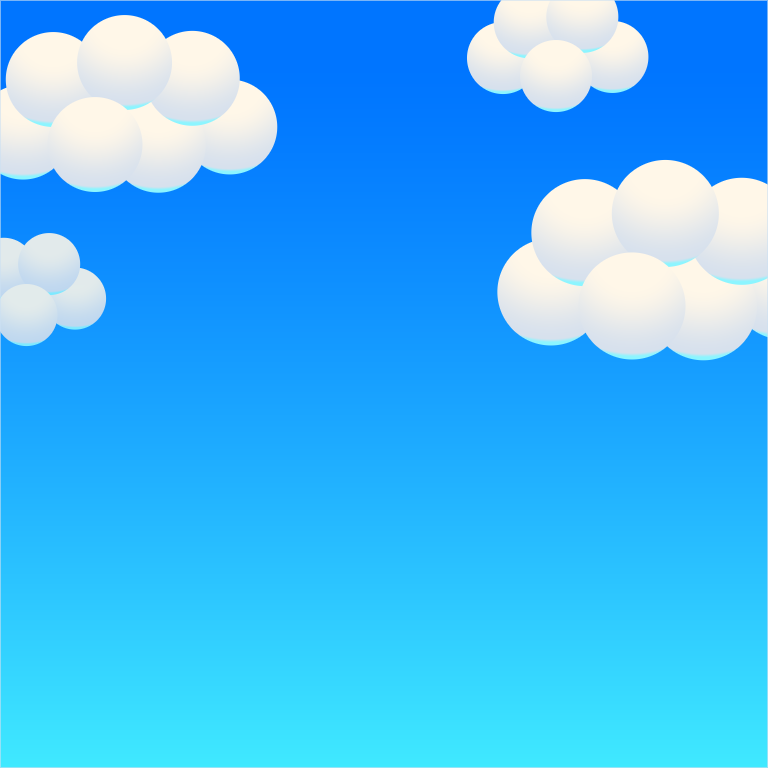
Reproduce this background procedurally as a WebGL 2 fragment shader.

```glsl
#version 300 es
precision highp float;

uniform vec2 u_resolution;
out vec4 fragColor;

#define SKY_TOP vec3(0.0, 0.46, 1.0)
#define SKY_BOTTOM vec3(0.25, 0.915, 1.0)
#define SKY_START 0.91
#define SKY_CURVE 1.25
#define CREAM vec3(1.0, 0.968, 0.91)
#define SHADE vec3(0.84, 0.88, 0.93)
#define RIM vec3(0.55, 0.96, 1.0)
#define FRAME_COLOR vec3(0.8, 0.88, 0.95)
#define FRAME_WIDTH 0.0013
#define HAZE_OPACITY 0.88

// Puff centres in puff radii, measured from the front puff, back to front
const vec2 WIDE_CLOUD[7] = vec2[7](
    vec2(-1.515, 0.262), vec2(2.84, 0.37), vec2(1.335, -0.015),
    vec2(-0.88, 1.37), vec2(2.05, 1.395), vec2(0.623, 1.728), vec2(0.0));
const vec2 SMALL_CLOUD[5] = vec2[5](
    vec2(-1.472, 0.5), vec2(1.565, 0.53), vec2(-0.73, 1.49),
    vec2(0.73, 1.642), vec2(0.0));

vec3 skyColor(float height) {
    float t = clamp((SKY_START - height) / SKY_START, 0.0, 1.0);
    return mix(SKY_TOP, SKY_BOTTOM, pow(t, SKY_CURVE));
}

// One shaded ball; p is in units of its radius
vec4 puff(vec2 p, float pixel) {
    float lightDistance = length(p - vec2(0.0, 1.0));
    vec3 color = mix(CREAM, SHADE, smoothstep(0.65, 1.95, lightDistance));
    color = mix(color, RIM, smoothstep(1.87, 1.95, lightDistance));
    float coverage = clamp(0.5 + (1.0 - length(p)) / pixel, 0.0, 1.0);
    return vec4(color * coverage, coverage);
}

vec4 over(vec4 front, vec4 back) {
    return front + back * (1.0 - front.a);
}

vec4 wideCloud(vec2 p, float pixel) {
    vec4 cloud = vec4(0.0);
    for (int i = 0; i < 7; i++) cloud = over(puff(p - WIDE_CLOUD[i], pixel), cloud);
    return cloud;
}

vec4 smallCloud(vec2 p, float pixel) {
    vec4 cloud = vec4(0.0);
    for (int i = 0; i < 5; i++) cloud = over(puff(p - SMALL_CLOUD[i], pixel), cloud);
    return cloud;
}

// Front puff position (xy) and puff radius (z) of each cloud
const vec3 WIDE_PLACES[2] = vec3[2](
    vec3(0.1237, 0.8118, 0.0618), vec3(0.8229, 0.6016, 0.0697));
const vec3 SMALL_PLACES[2] = vec3[2](
    vec3(0.724, 0.901, 0.0469), vec3(0.0345, 0.5898, 0.0404));

void main() {
    vec2 uv = gl_FragCoord.xy / u_resolution;
    float pixel = 1.0 / min(u_resolution.x, u_resolution.y);
    vec4 scene = vec4(skyColor(uv.y), 1.0);

    // Clouds; the second small one is hazy
    for (int i = 0; i < 2; i++) {
        vec3 wide = WIDE_PLACES[i];
        vec3 small = SMALL_PLACES[i];
        scene = over(wideCloud((uv - wide.xy) / wide.z, pixel / wide.z), scene);
        vec4 cloud = smallCloud((uv - small.xy) / small.z, pixel / small.z);
        scene = over(cloud * (i == 1 ? HAZE_OPACITY : 1.0), scene);
    }

    // Thin pale frame
    vec2 border = min(uv, 1.0 - uv);
    float inset = min(border.x, border.y);
    float frame = clamp(0.5 + (FRAME_WIDTH - inset) / pixel, 0.0, 1.0);
    fragColor = vec4(mix(scene.rgb, FRAME_COLOR, frame * 0.6), 1.0);
}
```
